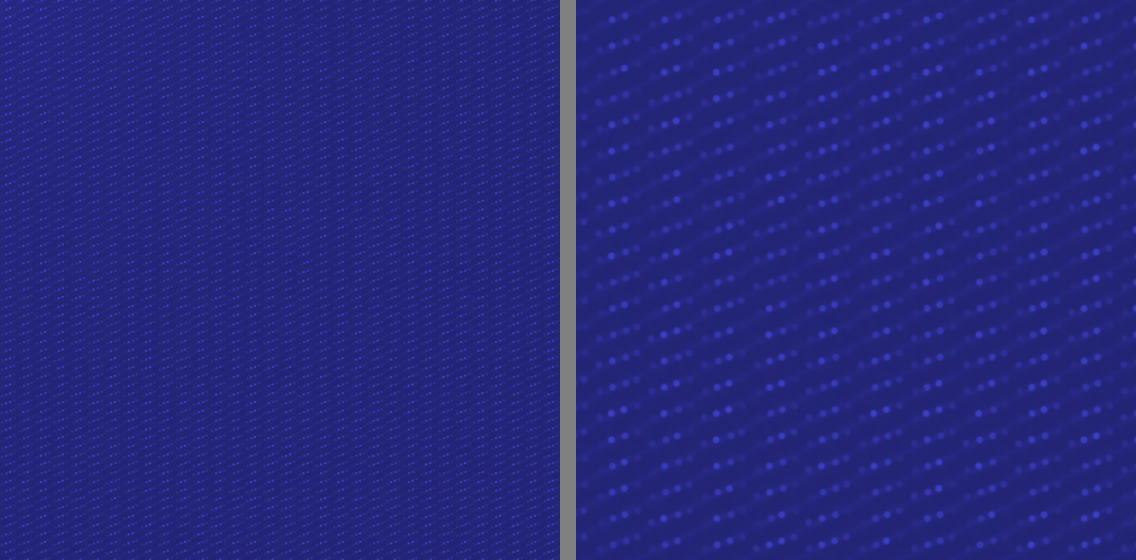
Left: the whole. Right: its middle third, enlarged.
Give the GLSL for this texture, as a Shadertoy shader.

```glsl
// Deep blue twill cloth: slanted faint ribs with small crisp thread flecks.

const vec2  REPEATS = vec2(32.0, 64.0);  // weave cells across and down
const float RIB_SLOPE = 0.5;             // ribs climb one cell per column
const float FLECK_SLOPE = 0.30;          // flecks follow a flatter line
const vec3  BASE = vec3(0.136, 0.142, 0.460);
const vec3  RIB = vec3(0.162, 0.166, 0.550);
const vec3  FLECK = vec3(0.235, 0.245, 0.770);
const vec2  FLECK_SIZE = vec2(0.062, 0.125);
const int   FLECKS = 4;                  // flecks along each rib segment
const float RIB_WIDTH = 0.15;
const float RIB_STRENGTH = 0.70;
const float GRAIN = 0.012;
const float CORNER_LIGHT = 0.10;

float hash(vec2 p) {
    vec3 q = fract(p.xyx * vec3(0.1031, 0.1030, 0.0973));
    q += dot(q, q.yzx + 33.33);
    return fract((q.x + q.y) * q.z);
}

// Elliptical spot with a flat top and a narrow soft edge
float spot(vec2 offset, vec2 size) {
    return 1.0 - smoothstep(0.5, 1.5, length(offset / size));
}

void mainImage(out vec4 fragColor, in vec2 fragCoord) {
    vec2 uv = fragCoord / iResolution.xy;
    vec2 grid = uv * REPEATS;
    float shear = REPEATS.y / REPEATS.x;

    // Continuous faint ribs, slightly stronger beside the flecks
    float ribPhase = fract(grid.y - RIB_SLOPE * shear * grid.x);
    float across = (ribPhase - 0.5) / RIB_WIDTH;
    float along = 0.75 + 0.25 * sin(6.2832 * (grid.x - 0.2));
    vec3 color = mix(BASE, RIB, RIB_STRENGTH * exp(-across * across) * along);

    // Crisp flecks: one pair is bright, the others are dim
    float light = 0.0;
    for (int i = 0; i < FLECKS; i++) {
        float n = float(i);
        float x = 0.12 + 0.24 * n;
        vec2 center = vec2(x, 0.5 + FLECK_SLOPE * shear * (x - 0.5));
        center.y += 0.5;
        vec2 local = grid - center;
        vec2 id = floor(local + 0.5);
        vec2 offset = local - id;
        float vary = hash(id + 17.0 * n);
        bool bright = i == 1 || i == 2;
        float strength = bright ? mix(0.45, 1.0, vary) : mix(0.05, 0.45, vary);
        offset.x += 0.05 * (vary - 0.5);
        light = max(light, strength * spot(offset, FLECK_SIZE));
    }
    color = mix(color, FLECK, light);

    // Thread grain and a soft light from the upper left
    color *= 1.0 + GRAIN * (hash(floor(grid * vec2(8.0, 4.0)) + 5.0) - 0.5);
    color *= 1.0 + CORNER_LIGHT * exp(-4.0 * length(uv - vec2(0.0, 1.0)));
    fragColor = vec4(color, 1.0);
}
```
